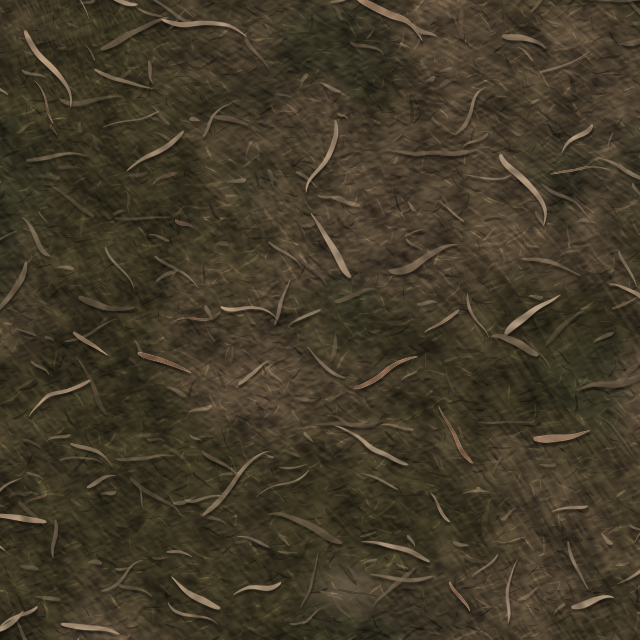
This texture is drawn by a three.js fragment shader. Its source:

```glsl
varying vec2 vUv;

const vec3 MOSS = vec3(0.212, 0.19, 0.122);
const vec3 EARTH = vec3(0.305, 0.255, 0.192);
const vec3 DEEP_GREEN = vec3(0.18, 0.18, 0.12);
const vec3 DIM_STRAW = vec3(0.44, 0.37, 0.29);
const vec3 PALE_STRAW = vec3(0.66, 0.57, 0.47);
const vec3 RUSSET = vec3(0.52, 0.38, 0.29);
const vec3 DUST = vec3(0.45, 0.39, 0.32);

float hash(vec2 p) {
  return fract(sin(dot(p, vec2(127.1, 311.7))) * 43758.55);
}

float noise(vec2 p) {
  vec2 i = floor(p);
  vec2 f = fract(p);
  f = f * f * (3.0 - 2.0 * f);
  float low = mix(hash(i), hash(i + vec2(1.0, 0.0)), f.x);
  float high = mix(hash(i + vec2(0.0, 1.0)), hash(i + vec2(1.0, 1.0)), f.x);
  return mix(low, high, f.y);
}

float fbm(vec2 p) {
  float sum = 0.0;
  float weight = 0.5;
  for (int i = 0; i < 4; i++) {
    sum += weight * noise(p);
    p = p * 2.03 + vec2(17.3, 9.1);
    weight *= 0.5;
  }
  return sum / 0.9375;
}

vec2 rotate(vec2 p, float angle) {
  float c = cos(angle);
  float s = sin(angle);
  return vec2(c * p.x + s * p.y, c * p.y - s * p.x);
}

// Coverage of one bent blade, fuller towards one end
float blade(vec2 p, float halfLength, float halfWidth, float bend, float skew, float soft) {
  float along = p.x / halfLength;
  float taper = max(1.0 - along * along, 0.0);
  float across = abs(p.y + halfLength * taper * (bend + skew * along));
  float edge = across - halfWidth * sqrt(taper) * (1.0 + 0.5 * sign(skew) * along);
  return (1.0 - smoothstep(-soft, soft, edge)) * smoothstep(0.0, 0.15, taper);
}

// Scattered blades: x is coverage, y is the tone of the topmost blade
vec2 scatter(vec2 uv, float grid, float share, vec2 lengths, float width, float soft, float seed) {
  vec2 p = uv * grid;
  vec2 cell = floor(p);
  vec2 layer = vec2(0.0, 0.5);
  for (int y = -1; y <= 1; y++) {
    for (int x = -1; x <= 1; x++) {
      vec2 id = cell + vec2(float(x), float(y));
      vec2 key = id + seed;
      vec2 center = id + vec2(hash(key + 1.7), hash(key + 5.3));
      float angle = -0.2 + 1.9 * (hash(key + 9.1) - 0.5);
      angle += 1.2 * step(0.85, hash(key + 11.9));
      float halfLength = mix(lengths.x, lengths.y, hash(key + 13.7)) * grid;
      float halfWidth = width * grid * mix(0.5, 1.3, hash(key + 19.3));
      float bend = 0.36 * (hash(key + 23.9) - 0.5);
      float skew = 0.6 * (hash(key + 27.1) - 0.5);
      float present = step(hash(key + 31.1), share);
      float mask = present * blade(rotate(p - center, angle), halfLength, halfWidth, bend, skew, soft * grid);
      layer.y = mix(layer.y, hash(key + 37.7), mask);
      layer.x = max(layer.x, mask);
    }
  }
  return layer;
}

// Fine turf fibres, lighter or darker than the ground
vec3 addFibres(vec3 color, vec2 uv, float grid, float strength, float seed) {
  vec2 fibre = scatter(uv, grid, 0.9, vec2(0.3, 0.8) / grid, 0.075 / grid, 0.0012, seed);
  return color * (1.0 + strength * fibre.x * (fibre.y - 0.46));
}

// Dry blades with a soft shadow below
vec3 addStraw(vec3 color, vec2 uv, float grid, float share, vec2 lengths, float width, float opacity, float seed) {
  vec2 straw = scatter(uv, grid, share, lengths, width, 0.0012, seed);
  vec2 shadow = scatter(uv + vec2(-0.001, 0.005), grid, share, lengths, width, 0.003, seed);
  vec3 tint = mix(DIM_STRAW, PALE_STRAW, smoothstep(0.05, 0.65, straw.y));
  tint = mix(tint, RUSSET, smoothstep(0.86, 0.94, straw.y));
  tint *= 0.75 + 0.45 * noise(uv * 75.0 + seed);
  color *= 1.0 - 0.4 * shadow.x * opacity;
  return mix(color, tint, straw.x * opacity * mix(0.65, 1.0, straw.y));
}

// Mottled ground with broad patches and a fine diagonal grain
vec3 ground(vec2 uv) {
  vec3 color = mix(MOSS, EARTH, smoothstep(0.32, 0.7, fbm(uv * 4.5 + 3.1)));
  color = mix(color, DEEP_GREEN, 0.65 * smoothstep(0.56, 0.78, fbm(uv * 5.5 + 41.0)));
  vec2 grain = rotate(uv, -0.6 + 0.5 * (noise(uv * 3.0) - 0.5));
  float streaks = noise(grain * vec2(70.0, 210.0)) - 0.5;
  float threads = noise(rotate(uv, 0.35) * vec2(85.0, 230.0) + 19.0) - 0.5;
  float clumps = fbm(uv * 24.0 + 8.0) - 0.5;
  return color * (1.0 + 0.38 * streaks + 0.34 * threads + 0.8 * clumps);
}

void main() {
  // Slight crinkle so that no blade is a perfect arc
  vec2 uv = vUv + 0.007 * (vec2(noise(vUv * 28.0), noise(vUv * 28.0 + 63.0)) - 0.5);
  vec3 color = ground(vUv);

  // Worn dusty spot
  vec2 spot = (vUv - vec2(0.54, 0.08)) * vec2(1.0, 1.3);
  color = mix(color, DUST, 0.6 * exp(-dot(spot, spot) * 420.0));

  color = addFibres(color, uv, 24.0, 0.55, 3.0);
  color = addFibres(color, uv, 40.0, 0.8, 57.0);
  color = addFibres(color, uv, 64.0, 0.8, 91.0);

  // Straw from small and faint to long and pale
  color = addStraw(color, uv, 20.0, 0.32, vec2(0.008, 0.022), 0.0024, 0.5, 133.0);
  color = addStraw(color, uv, 11.0, 0.55, vec2(0.02, 0.055), 0.0027, 0.7, 171.0);
  color = addStraw(color, uv, 8.0, 0.7, vec2(0.026, 0.078), 0.0042, 1.0, 219.0);

  gl_FragColor = vec4(color, 1.0);
}
```
